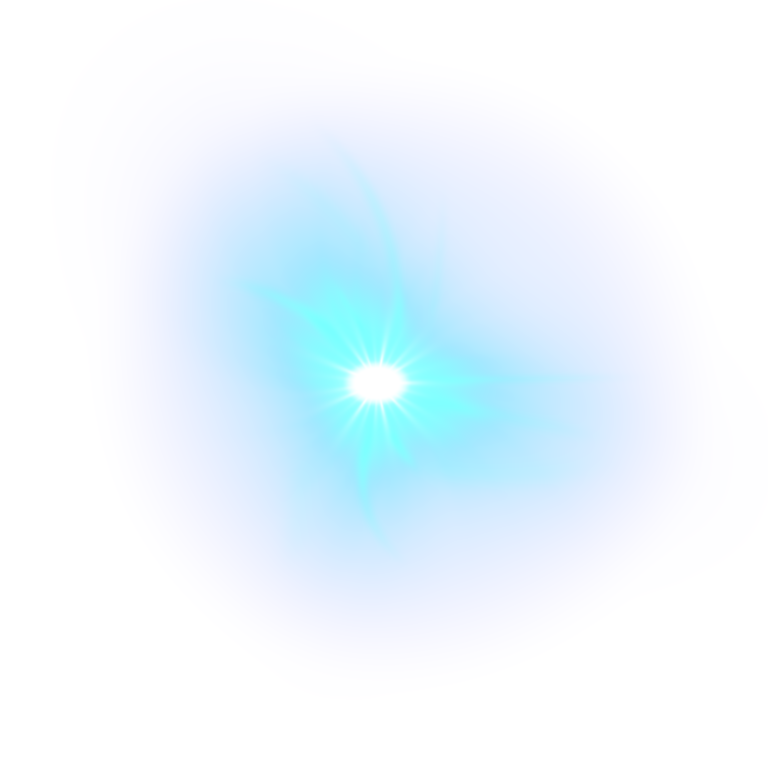
Give the GLSL for this background, as a WebGL 1 fragment shader.

```glsl
precision highp float;
// A cyan burst on white: a white-hot elliptical core inside a lobed glow,
// wrapped in a pale lavender halo. Layers sum into one density, which tints
// white; bent filaments and layered-sine streaks add the fine detail.

uniform vec2 u_resolution;

const vec2 CORE_POS = vec2(0.491, 0.501);
const vec2 CORE_SIZE = vec2(0.037, 0.025);
const vec2 HALO_OFFSET = vec2(0.036, 0.011);
const float HALO_INNER = 0.22;
const float HALO_OUTER = 0.42;
const float HALO_DENSITY = 0.08;
const float GLOW_DENSITY = 0.47;
const float GLOW_REACH = 0.125;
const float MAX_DENSITY = 0.55;
const float LAVENDER = 0.09;
const float STREAK_AMOUNT = 0.035;
const float RAY_LENGTH = 0.024;

// Smooth angular bump, equal to 1 in the given direction (degrees).
float lobe(float angle, float degreesAt, float sharpness) {
  return exp(sharpness * (cos(angle - radians(degreesAt)) - 1.0));
}

// Soft parabolic strand from a to b, bowed sideways, faded at both ends.
float filament(vec2 p, vec2 a, vec2 b, float bend, float width) {
  vec2 chord = b - a;
  float span = length(chord);
  vec2 dir = chord / span;
  vec2 q = p - a;
  float t = dot(q, dir) / span;
  float s = clamp(t, 0.0, 1.0);
  float side = dot(q, vec2(-dir.y, dir.x)) - 4.0 * bend * s * (1.0 - s);
  float ends = smoothstep(-0.1, 0.2, t) * (1.0 - smoothstep(0.55, 1.1, t));
  return ends * exp(-side * side / (width * width));
}

// Glow whose reach depends on direction.
float lobedGlow(float r, float angle) {
  float reach = GLOW_REACH
    + 0.115 * lobe(angle, 125.0, 3.5)
    + 0.100 * lobe(angle, 345.0, 6.0)
    + 0.050 * lobe(angle, 262.0, 6.0);
  return exp(-r * r / (reach * reach));
}

// Fine swirling radial streaks from layered sines.
float streaks(float r, float angle) {
  float sum = 0.0;
  float weight = 0.5;
  float count = 7.0;
  for (int i = 0; i < 4; i++) {
    sum += weight * sin(count * angle + count * r * 1.6 + count * 0.7);
    weight *= 0.6;
    count = floor(count * 1.9);
  }
  return sum;
}

// Main strands, placed relative to the core.
float strands(vec2 p) {
  float sum = 0.0;
  // Upper strands
  sum += 0.90 * filament(p, vec2(0.027, 0.056), vec2(-0.077, 0.335), -0.035, 0.009);
  sum += 0.40 * filament(p, vec2(0.069, 0.070), vec2(0.086, 0.255), -0.004, 0.007);
  sum += 0.90 * filament(p, vec2(-0.050, 0.058), vec2(-0.205, 0.135), -0.013, 0.009);
  sum += 0.40 * filament(p, vec2(-0.016, 0.065), vec2(-0.060, 0.135), 0.0, 0.005);
  sum += 0.35 * filament(p, vec2(-0.010, 0.165), vec2(-0.150, 0.295), -0.010, 0.012);
  // Lower strands
  sum += 0.90 * filament(p, vec2(-0.007, -0.061), vec2(0.035, -0.235), -0.030, 0.008);
  sum += 0.80 * filament(p, vec2(0.014, -0.061), vec2(0.054, -0.118), 0.0, 0.007);
  sum += 0.35 * filament(p, vec2(-0.095, -0.100), vec2(-0.113, -0.250), 0.0, 0.018);
  // Right-hand strands
  sum += 0.60 * filament(p, vec2(0.037, 0.003), vec2(0.345, 0.008), 0.0, 0.006);
  sum += 0.50 * filament(p, vec2(0.060, -0.020), vec2(0.300, -0.072), 0.0, 0.010);
  sum += 0.50 * filament(p, vec2(0.043, -0.105), vec2(0.310, -0.103), -0.015, 0.018);
  return sum;
}

void main() {
  vec2 uv = (gl_FragCoord.xy - 0.5 * u_resolution)
    / min(u_resolution.x, u_resolution.y) + 0.5;
  vec2 p = uv - CORE_POS;
  float r = length(p);
  float angle = atan(p.y, p.x + 1e-5);

  // Density of tint
  float haloDistance = length(p - HALO_OFFSET);
  float halo = 1.0 - smoothstep(HALO_INNER, HALO_OUTER, haloDistance);
  float glow = lobedGlow(r, angle);
  float strand = strands(p);
  float density = HALO_DENSITY * halo + GLOW_DENSITY * glow;
  density += STREAK_AMOUNT * streaks(r, angle) * glow * smoothstep(0.03, 0.14, r);
  density += 0.075 * strand;
  density = clamp(density, 0.0, MAX_DENSITY);

  // Lavender when thin, pure cyan when dense
  float greenLoss = LAVENDER * (1.0 - exp(-density / 0.08))
    * (1.0 - smoothstep(0.35, 0.52, density)) * (1.0 - 0.3 * min(strand, 1.0));
  vec3 color = vec3(1.0 - density, 1.0 - greenLoss, 1.0);

  // White core and its short rays
  float coreDistance = length(p / CORE_SIZE);
  float core = 1.0 - smoothstep(0.75, 1.25, coreDistance);
  float wave = 0.5 + 0.25 * cos(9.0 * angle + 0.2) + 0.25 * cos(23.0 * angle - 0.3);
  float rays = 0.9 * pow(wave, 2.5) * exp(-max(r - 0.03, 0.0) / RAY_LENGTH);
  float bloom = 0.45 * exp(-max(coreDistance - 1.0, 0.0) * 2.5);
  float white = 1.0 - (1.0 - core) * (1.0 - rays) * (1.0 - bloom);
  gl_FragColor = vec4(mix(color, vec3(1.0), white), 1.0);
}
```
